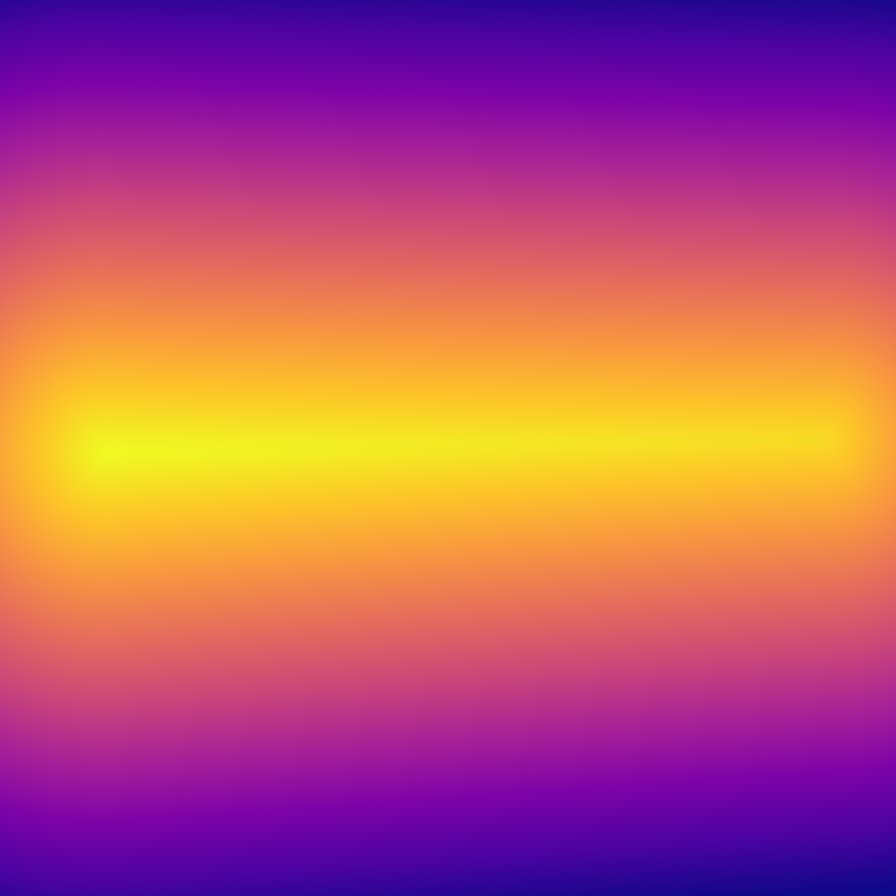
This background is drawn by a Shadertoy shader. Its source:

```glsl
// Evenly spaced ramp from deep indigo through magenta to yellow
vec3 heatRamp(float heat) {
    vec3 stops[9] = vec3[9](
        vec3(0.050, 0.030, 0.528), vec3(0.294, 0.012, 0.631),
        vec3(0.492, 0.012, 0.658), vec3(0.659, 0.134, 0.588),
        vec3(0.798, 0.280, 0.470), vec3(0.897, 0.425, 0.360),
        vec3(0.973, 0.585, 0.252), vec3(0.993, 0.772, 0.155),
        vec3(0.940, 0.975, 0.131));
    float position = clamp(heat, 0.0, 1.0) * 8.0;
    int index = min(int(position), 7);
    return mix(stops[index], stops[index + 1], position - float(index));
}

void mainImage(out vec4 fragColor, in vec2 fragCoord) {
    vec2 uv = fragCoord / iResolution.xy;

    // Nearest point on the slightly tilted glowing filament
    vec2 leftEnd = vec2(0.117, 0.495);
    vec2 filament = vec2(0.920, 0.510) - leftEnd;
    vec2 offset = uv - leftEnd;
    float along = clamp(dot(offset, filament) / dot(filament, filament), 0.0, 1.0);

    // Soft ridge that cools with distance and toward the right end
    float distanceToFilament = length(vec3(offset - filament * along, 0.006));
    float heat = mix(1.01, 0.935, along) - 1.84 * distanceToFilament;

    fragColor = vec4(heatRamp(heat), 1.0);
}
```
